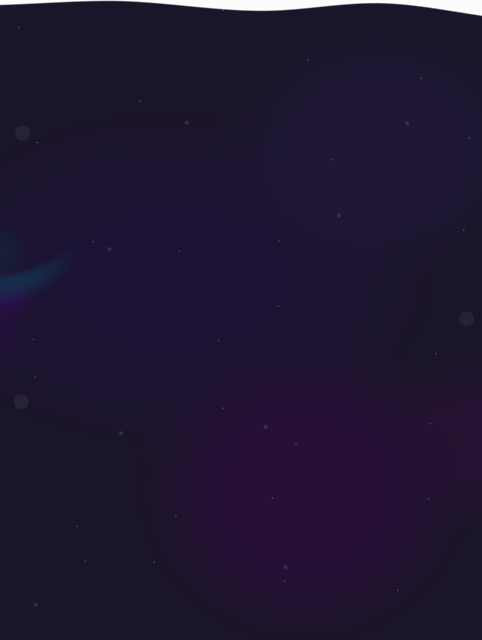
Give the GLSL for this background, as a Shadertoy shader.

```glsl
const vec3 NIGHT = vec3(0.102, 0.082, 0.157);
const vec3 INDIGO = vec3(0.110, 0.073, 0.202);
const vec3 DUSK_BLUE = vec3(0.120, 0.091, 0.204);
const vec3 PURPLE = vec3(0.149, 0.061, 0.212);
const vec3 PLUM = vec3(0.143, 0.074, 0.196);
const vec3 VIOLET = vec3(0.190, 0.050, 0.340);
const vec3 TEAL = vec3(0.085, 0.200, 0.310);
const vec3 DEEP_TEAL = vec3(0.080, 0.145, 0.220);
const vec3 PAPER = vec3(0.99);
const vec3 STARLIGHT = vec3(0.75, 0.73, 0.80);

vec2 hash2(float n) {
    vec3 q = fract(vec3(n) * vec3(0.1031, 0.1030, 0.0973));
    q += dot(q, q.yzx + 33.33);
    return fract((q.xx + q.yz) * q.zy);
}

// Elliptical glow: full inside the core, zero at the rim
float glow(vec2 p, vec2 center, vec2 radii, float core) {
    return 1.0 - smoothstep(core, 1.0, length((p - center) / radii));
}

float disc(vec2 p, vec2 center, float radius, float blur) {
    return 1.0 - smoothstep(radius - blur, radius + blur, length(p - center));
}

// One jittered disc in each cell of a grid spanning the canvas
float scatter(vec2 p, vec2 extent, ivec2 cells, float radius, float blur, float seed) {
    float cover = 0.0;
    for (int i = 0; i < cells.x * cells.y; i++) {
        vec2 cell = vec2(i % cells.x, i / cells.x);
        vec2 center = (cell + 0.1 + 0.8 * hash2(float(i) + seed)) / vec2(cells) * extent;
        cover = max(cover, disc(p, center, radius, blur));
    }
    return cover;
}

// Height of the wavy upper border
float waveHeight(float x) {
    return 0.9915
        + 0.0070 * smoothstep(-0.04, 0.17, x)
        - 0.0155 * smoothstep(0.17, 0.41, x)
        + 0.0120 * smoothstep(0.41, 0.586, x)
        - 0.0270 * smoothstep(0.586, 0.84, x);
}

vec3 nebula(vec2 p) {
    vec3 color = NIGHT;
    color = mix(color, INDIGO, glow(p, vec2(0.27, 0.565), vec2(0.49, 0.31), 0.35));
    color = mix(color, DUSK_BLUE, glow(p, vec2(0.592, 0.766), vec2(0.27, 0.22), 0.45));
    color = mix(color, PLUM, glow(p, vec2(0.742, 0.313), vec2(0.20, 0.16), 0.2));
    return mix(color, PURPLE, glow(p, vec2(0.475, 0.232), vec2(0.285, 0.26), 0.4));
}

// Bent streak of light entering from the left
vec3 addStreak(vec3 color, vec2 p) {
    float rise = p.y - (0.557 + 0.1 * p.x + 2.7 * p.x * p.x);
    float fade = 1.0 - smoothstep(0.03, 0.14, p.x);
    float below = smoothstep(-0.040, -0.004, rise);
    float above = 1.0 - smoothstep(0.002, 0.018, rise);
    color = mix(color, DEEP_TEAL, 0.7 * glow(p, vec2(0.0, 0.605), vec2(0.05, 0.06), 0.1));
    color = mix(color, VIOLET, 0.3 * glow(p, vec2(0.0, 0.50), vec2(0.05, 0.11), 0.0));
    color = mix(color, VIOLET, 0.65 * glow(p, vec2(0.0, 0.535), vec2(0.075, 0.035), 0.1));
    return mix(color, TEAL, 0.8 * fade * below * above);
}

void mainImage(out vec4 fragColor, in vec2 fragCoord) {
    vec2 p = fragCoord / iResolution.y;
    vec2 extent = vec2(iResolution.x / iResolution.y, 1.0);
    float pixel = 1.0 / iResolution.y;

    vec3 color = addStreak(nebula(p), p);

    // Stars, dust and pale moons
    float stars = scatter(p, extent, ivec2(4, 7), 0.0008, pixel, 17.0);
    float dust = scatter(p, extent, ivec2(2, 4), 0.0030, pixel, 83.0);
    float moons = disc(p, vec2(0.035, 0.792), 0.0115, pixel)
        + disc(p, vec2(0.033, 0.372), 0.0115, pixel)
        + disc(p, vec2(0.729, 0.502), 0.0115, pixel);
    color = mix(color, STARLIGHT, 0.45 * stars);
    color = mix(color, STARLIGHT, 0.16 * dust);
    color = mix(color, STARLIGHT, 0.08 * moons);

    // Light area above the wave
    float sky = smoothstep(-pixel, pixel, p.y - waveHeight(p.x));
    fragColor = vec4(mix(color, PAPER, sky), 1.0);
}
```
